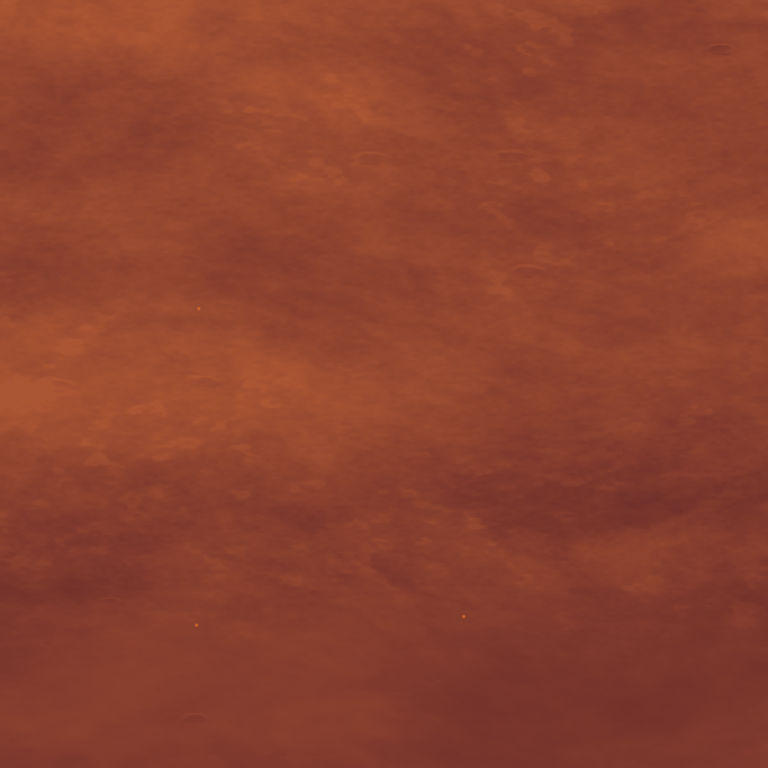
This texture is drawn by a WebGL 1 fragment shader. Its source:

```glsl
precision highp float;
// Dusty red desert plain: a vertical light-to-dark fall of rust tones, broken by
// wide drifting clouds of smooth cellular noise, fine flat grain, light flecks,
// a few shallow craters and rare orange sparks.
uniform vec2 u_resolution;

const vec3 DARK_RUST = vec3(0.46, 0.20, 0.17);
const vec3 LIGHT_RUST = vec3(0.63, 0.31, 0.195);
const vec3 SPARK_ORANGE = vec3(0.86, 0.42, 0.16);

vec2 hash2(vec2 p) {
  vec3 q = fract(p.xyx * vec3(0.1031, 0.1030, 0.0973));
  q += dot(q, q.yzx + 33.33);
  return fract((q.xx + q.yz) * q.zy);
}

// Smooth cellular noise: random cell tones blended by distance to cell seeds
float cellNoise(vec2 p) {
  vec2 cell = floor(p);
  vec2 local = p - cell;
  float total = 0.0;
  float weights = 0.0;
  for (int j = -1; j <= 1; j++) {
    for (int i = -1; i <= 1; i++) {
      vec2 offset = vec2(float(i), float(j));
      vec2 seed = hash2(cell + offset);
      vec2 d = offset + 0.15 + 0.7 * seed - local;
      float w = exp(-7.0 * dot(d, d));
      total += w * hash2(cell + offset + 57.0).x;
      weights += w;
    }
  }
  return total / weights - 0.5;
}

// Octaves of cellular noise, normalised to about -0.5..0.5
float layeredCells(vec2 p, float gain) {
  float sum = 0.0;
  float amplitude = 1.0;
  float range = 0.0;
  for (int i = 0; i < 5; i++) {
    sum += amplitude * cellNoise(p);
    range += amplitude;
    amplitude *= gain;
    p = mat2(2.05, 0.14, -0.14, 2.05) * p + vec2(17.3, 9.1);
  }
  return sum / range;
}

// Soft bump of the given width around a centre
float bump(float x, float centre, float width) {
  float d = (x - centre) / width;
  return exp(-d * d);
}

// Overall light: bright above, dark below, with two dim bands and a lit one
float plainTone(vec2 uv) {
  float tone = 0.22 + 0.62 * smoothstep(0.08, 0.95, uv.y);
  tone += 0.20 * bump(uv.y, 0.46, 0.07);
  tone -= 0.12 * bump(uv.y, 0.34, 0.06) * (1.2 - uv.x);
  tone -= 0.10 * bump(uv.y, 0.61, 0.07);
  return tone + 0.26 * (0.5 - uv.x) * smoothstep(0.3, 0.7, uv.y);
}

// Sparse flat craters: signed shading, lit on the upper rim, dark inside
float craters(vec2 uv, vec2 grid, float share, float ragged) {
  vec2 cell = floor(uv * grid);
  vec2 traits = hash2(cell + 91.0);
  vec2 centre = (cell + 0.25 + 0.5 * hash2(cell + 23.0)) / grid;
  vec2 q = (uv - centre) / (vec2(0.021, 0.0075) * (0.6 + 0.6 * traits.y));
  float d = length(q) + ragged;
  float rim = bump(d, 1.0, 0.22) * (0.25 + 0.75 * q.y / max(d, 0.1));
  float bowl = 1.0 - smoothstep(0.3, 1.0, d);
  return step(traits.x, share) * (0.28 * rim - 0.10 * bowl);
}

// Rare round sparks, one possible per grid cell
float sparks(vec2 uv, float grid, float share) {
  vec2 cell = floor(uv * grid);
  vec2 centre = (cell + 0.2 + 0.6 * hash2(cell + 5.0)) / grid;
  float dot_ = 1.0 - smoothstep(0.0010, 0.0030, length(uv - centre));
  return dot_ * step(hash2(cell + 71.0).y, share);
}

void main() {
  vec2 uv = gl_FragCoord.xy / u_resolution;
  float rough = smoothstep(0.10, 0.30, uv.y);

  // Clouds lean slightly and are bent by slow sines
  vec2 drift = vec2(uv.x, uv.y + 0.10 * uv.x);
  drift += 0.018 * sin(drift.yx * vec2(19.0, 8.0) + vec2(0.7, 2.1));
  float clouds = layeredCells(drift * vec2(2.3, 5.6) + 3.7, 0.62);

  // Surface detail: mottling, flat grain and bright flecks
  float mottle = cellNoise(drift * vec2(34.0, 66.0));
  float grain = cellNoise(uv * vec2(85.0, 190.0));
  float fineGrain = cellNoise(uv * vec2(150.0, 260.0) + 40.0);
  float patches = smoothstep(-0.05, 0.25, cellNoise(uv * vec2(5.0, 8.0) + 11.0));
  float flecks = smoothstep(0.22, 0.48, mottle + 0.25 * grain) * patches;

  float tone = plainTone(uv) + 1.45 * clouds * mix(0.65, 1.0, rough);
  tone += mix(0.03, 0.13, rough) * mottle;
  tone += mix(0.06, 0.20, rough) * (0.65 * grain + 0.45 * fineGrain);
  tone += 0.17 * flecks * rough;
  tone += craters(uv, vec2(5.0, 7.0), 0.26, 0.5 * mottle + 0.3 * grain);

  vec3 colour = mix(DARK_RUST, LIGHT_RUST, clamp(tone, -0.12, 1.25));
  colour = mix(colour, SPARK_ORANGE, 0.8 * sparks(uv, 9.0, 0.03));
  gl_FragColor = vec4(colour, 1.0);
}
```
